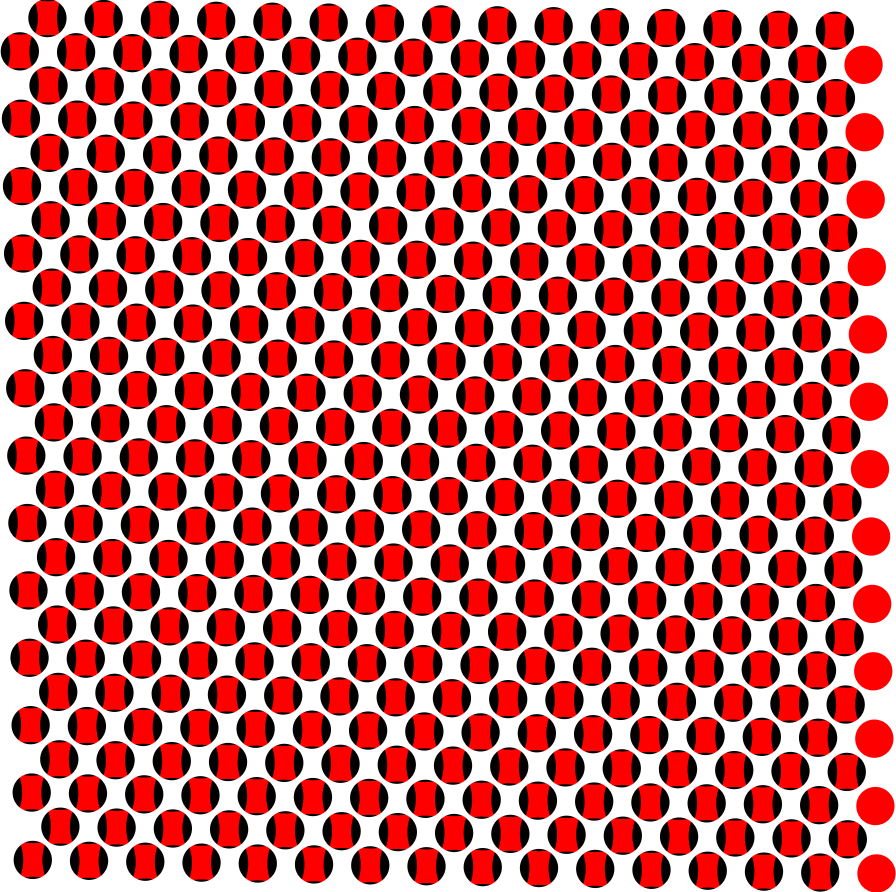
A WebGL 1 fragment shader for this pattern:

```glsl
precision highp float;
// Slightly sheared staggered grid of red dots with black lens-shaped sides and thin black caps.

uniform vec2 u_resolution;

// Lengths are in column pitches; the canvas is 15.934 pitches wide.
const float PITCHES_WIDE = 15.934;
const float ROW_PITCH = 1.198;
const float DOT_RADIUS = 0.34;

vec2 shear(vec2 p, float amount) {
  return p + amount * p.yx;
}

float coverage(float dist, float pixel) {
  return clamp(0.5 - dist / pixel, 0.0, 1.0);
}

// Red face with arcs centred on the neighbouring dots cut out in black.
vec3 dotColor(vec2 p, float pixel) {
  vec2 q = abs(p);
  float sides = length(q - vec2(1.0, 0.0)) - 0.83;
  float caps = length(q - vec2(0.0, ROW_PITCH)) - 0.899;
  float black = coverage(min(sides, caps), pixel);
  return mix(vec3(1.0, 0.0, 0.0), vec3(0.01, 0.0, 0.0), black);
}

void main() {
  float pixel = PITCHES_WIDE / u_resolution.x;
  vec2 p = vec2(gl_FragCoord.x, u_resolution.y - gl_FragCoord.y) * pixel;
  vec2 grid = shear(p - vec2(0.353, 0.913), -0.016);
  vec3 color = vec3(1.0);

  // Two interleaved lattices: 16 by 13 dots, then 15 by 13 in the gaps.
  for (int i = 0; i < 2; i++) {
    float stagger = float(i);
    vec2 cellSize = vec2(1.0, ROW_PITCH);
    vec2 local = grid - stagger * vec2(0.5, -0.5) * cellSize;
    vec2 cell = clamp(floor(local / cellSize + 0.5), vec2(0.0), vec2(15.0 - stagger, 12.0));
    vec2 offset = shear(local - cell * cellSize, 0.016);

    // The outermost right column stays plain red.
    vec3 face = cell.x > 14.5 ? vec3(1.0, 0.0, 0.0) : dotColor(offset, pixel);
    color = mix(color, face, coverage(length(offset) - DOT_RADIUS, pixel));
  }

  gl_FragColor = vec4(color, 1.0);
}
```
